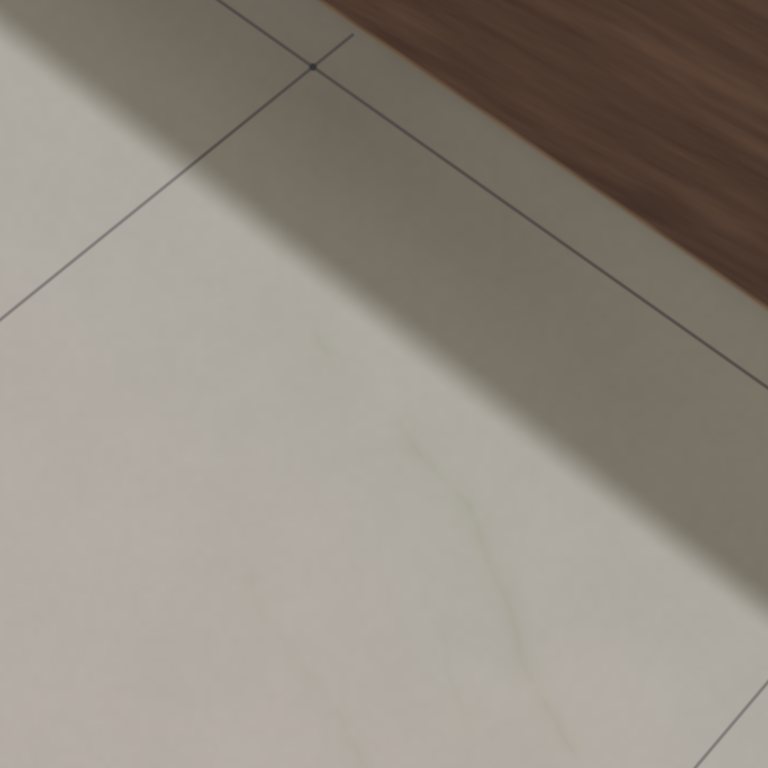
Reproduce this texture procedurally as a three.js fragment shader.

```glsl
// Pale stone floor tiles crossed by a soft diagonal shadow, with a dark wooden
// panel in the upper right corner. Straight edges are signed line distances;
// stone mottling, veins and wood grain come from layered value noise.
varying vec2 vUv;

float hash(vec2 p) {
  vec3 q = fract(p.xyx * vec3(0.1031, 0.1030, 0.0973));
  q += dot(q, q.yzx + 33.33);
  return fract((q.x + q.y) * q.z);
}

float noise(vec2 p) {
  vec2 i = floor(p), f = fract(p);
  f = f * f * (3.0 - 2.0 * f);
  return mix(mix(hash(i), hash(i + vec2(1.0, 0.0)), f.x),
             mix(hash(i + vec2(0.0, 1.0)), hash(i + vec2(1.0, 1.0)), f.x), f.y);
}

float fbm(vec2 p) {
  float sum = 0.0, amp = 0.5;
  for (int i = 0; i < 4; i++) {
    sum += amp * noise(p);
    p = p * 2.03 + 17.7;
    amp *= 0.5;
  }
  return sum / 0.9375;
}

// Signed distance to the line a-b, positive on the left of its direction
float lineSide(vec2 p, vec2 a, vec2 b) {
  vec2 d = normalize(b - a);
  return dot(p - a, vec2(-d.y, d.x));
}

float segment(vec2 p, vec2 a, vec2 b) {
  vec2 d = b - a;
  return length(p - a - d * clamp(dot(p - a, d) / dot(d, d), 0.0, 1.0));
}

float stroke(float dist, float halfWidth, float blur) {
  return 1.0 - smoothstep(halfWidth - blur, halfWidth + blur, abs(dist));
}

// Faint vein of uneven strength with a soft falloff
float vein(vec2 p, vec2 a, vec2 b) {
  float d = segment(p, a, b);
  return (0.5 * exp(-d * 160.0) + 0.35 * exp(-d * 45.0)) * (0.25 + 0.75 * noise(p * 24.0));
}

// Coolness rises from the open floor towards the shadow
vec3 stone(vec2 p, float coolness) {
  vec3 warm = vec3(0.702, 0.672, 0.643);
  vec3 cool = vec3(0.678, 0.664, 0.632);
  float mottle = fbm(p * 5.0) - 0.5;
  vec3 col = mix(warm, cool, clamp(coolness + 0.9 * mottle, 0.0, 1.0));
  col += 0.018 * (fbm(p * 10.0 + 4.0) - 0.5) + 0.008 * (noise(p * 85.0) - 0.5);

  vec2 q = p + 0.04 * (vec2(fbm(p * 9.0), fbm(p * 9.0 + 31.0)) - 0.5);
  float veins = vein(q, vec2(0.51, 0.465), vec2(0.61, 0.33))
              + vein(q, vec2(0.61, 0.33), vec2(0.69, 0.13))
              + vein(q, vec2(0.69, 0.13), vec2(0.75, 0.02))
              + 0.8 * vein(q, vec2(0.33, 0.24), vec2(0.46, 0.0))
              + 0.6 * vein(q, vec2(0.575, 0.18), vec2(0.62, 0.03))
              + 0.8 * vein(q, vec2(0.41, 0.56), vec2(0.43, 0.535));
  return col - veins * vec3(0.034, 0.028, 0.052);
}

vec3 wood(vec2 p, float depth) {
  vec2 dir = normalize(vec2(1.0, -0.54));
  vec2 g = vec2(dot(p, dir), dot(p, vec2(-dir.y, dir.x)));
  g.y += 0.006 * noise(g * vec2(4.0, 9.0));
  float broad = fbm(g * vec2(2.5, 26.0));
  float fine = fbm(g * vec2(10.0, 100.0) + 8.0);
  float tone = 0.42 + 0.7 * (broad - 0.5) + 0.7 * (fine - 0.5) + 0.5 * depth;
  return mix(vec3(0.245, 0.180, 0.150), vec3(0.350, 0.265, 0.212), clamp(tone, 0.0, 1.0));
}

void main() {
  vec2 p = vUv;
  vec2 joint = vec2(0.4076, 0.9128);
  float blur = 0.0022;

  // Cast shadow with a broad penumbra, deeper towards the panel
  float shadowDist = lineSide(p, vec2(0.0, 0.968), vec2(1.0, 0.204));
  float shadow = smoothstep(-0.027, 0.027, shadowDist);
  float deep = smoothstep(0.02, 0.20, shadowDist) * (1.0 - smoothstep(0.45, 1.0, p.x));
  vec3 shade = mix(vec3(0.474, 0.451, 0.402), vec3(0.422, 0.394, 0.352), deep);
  shade += 0.022 * (fbm(p * 5.0 + 11.0) - 0.5) + 0.008 * (noise(p * 85.0) - 0.5);
  float coolness = smoothstep(-0.55, 0.0, shadowDist);
  vec3 col = mix(stone(p, coolness), shade, shadow);

  // Grout joints, darker within the shadow
  float longJoint = stroke(lineSide(p, vec2(0.284, 1.0), vec2(1.0, 0.4948)), 0.0020, blur);
  float crossJoint = stroke(segment(p, vec2(-0.1, 0.5025), vec2(0.459, 0.9545)), 0.0019, blur);
  float cornerJoint = stroke(lineSide(p, vec2(0.905, 0.0), vec2(1.0, 0.112)), 0.0019, blur);
  float grout = max(longJoint, max(crossJoint, cornerJoint));
  vec3 groutColor = mix(vec3(0.45, 0.43, 0.425), vec3(0.275, 0.26, 0.25), shadow);
  col = mix(col, groutColor, 0.85 * grout);
  col = mix(col, vec3(0.20, 0.195, 0.20), stroke(length(p - joint), 0.0045, 0.0025));

  // Wooden panel with a contact shade and a pale worn edge
  float panel = lineSide(p, vec2(0.414, 1.0), vec2(1.0, 0.597)) - 0.012 * (p.x - 0.414) * (1.0 - p.x);
  col *= 1.0 - 0.06 * exp(-abs(panel) * 70.0);
  col = mix(col, wood(p, panel), smoothstep(-blur, blur, panel));
  float worn = 0.6 + 0.4 * noise(p * 30.0);
  col = mix(col, vec3(0.435, 0.360, 0.280), 0.8 * worn * stroke(panel - 0.0005, 0.0030, 0.0028));

  gl_FragColor = vec4(col, 1.0);
}
```
